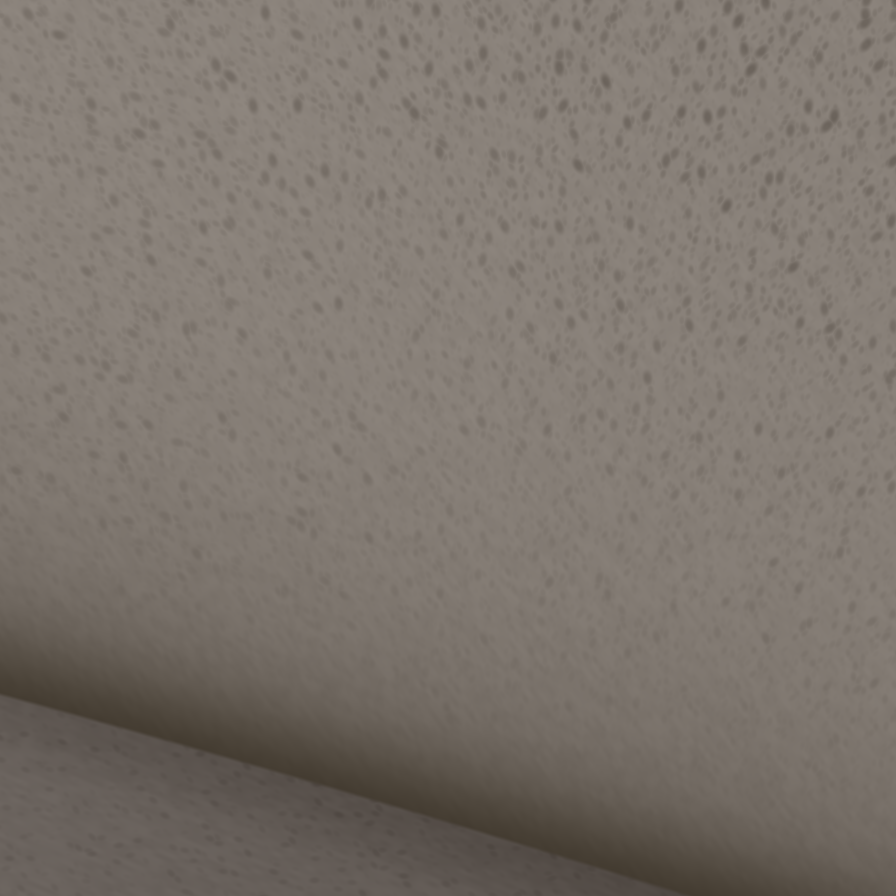
This texture is drawn by a three.js fragment shader. Its source:

```glsl
// A speckled taupe plaster wall meeting a rounded ledge in soft shadow.
#define WALL_LEVEL 0.55
#define SHADE_DEPTH 0.20
#define SHADE_REACH 0.17
#define CREASE_DEPTH 0.085
#define CREASE_REACH 0.075
#define PIT_SCALE 43.0
#define FLECK_SCALE 88.0
#define GRAIN_SCALE 150.0
#define PIT_DARKNESS 0.095
#define FLECK_DARKNESS 0.055
#define GRAIN_STRENGTH 0.022

varying vec2 vUv;

float hash(vec2 p) {
  vec3 q = fract(vec3(p.xyx) * 0.1031);
  q += dot(q, q.yzx + 33.33);
  return fract((q.x + q.y) * q.z);
}

float noise(vec2 p) {
  vec2 i = floor(p), f = fract(p);
  f = f * f * (3.0 - 2.0 * f);
  return mix(mix(hash(i), hash(i + vec2(1.0, 0.0)), f.x),
             mix(hash(i + vec2(0.0, 1.0)), hash(i + vec2(1.0)), f.x), f.y);
}

vec2 turn(vec2 p, float a) {
  float c = cos(a), s = sin(a);
  return vec2(c * p.x + s * p.y, c * p.y - s * p.x);
}

// Soft elongated dents scattered over jittered cells
float speckles(vec2 p, float angle, float size, float seed) {
  vec2 cell = floor(p);
  float cover = 0.0;
  for (int y = -1; y <= 1; y++) {
    for (int x = -1; x <= 1; x++) {
      vec2 id = cell + vec2(float(x), float(y));
      vec2 jitter = vec2(hash(id + seed), hash(id + seed + 57.0));
      float rank = hash(id + seed + 113.0);
      float tilt = angle + 1.1 * (hash(id + seed + 171.0) - 0.5);
      vec2 d = turn(p - id - jitter, tilt) * vec2(0.72, 1.2);
      float radius = size * mix(0.55, 1.15, rank);
      float dent = 1.0 - smoothstep(0.25 * radius, 1.25 * radius, length(d));
      cover = max(cover, dent * mix(0.15, 1.0, rank * rank));
    }
  }
  return cover;
}

// Height of the crease between wall and ledge
float creaseHeight(float x) {
  return 0.225 - 0.272 * x - 0.027 * x * x;
}

vec3 wall(vec2 uv, float d) {
  float shade = SHADE_DEPTH * exp(-d / SHADE_REACH);
  float crease = exp(-d * d / (CREASE_REACH * CREASE_REACH));
  float level = WALL_LEVEL - shade - CREASE_DEPTH * crease;
  level -= 0.012 * smoothstep(0.4, 1.3, uv.x + 0.3 * uv.y);

  // Texture is crisper toward the upper right and fades into shadow
  float angle = mix(-0.75, -1.95, smoothstep(0.0, 1.0, uv.x));
  float relief = mix(0.32, 0.85, smoothstep(0.1, 0.9, uv.y));
  relief += 0.4 * smoothstep(0.9, 1.8, uv.x + uv.y);
  relief *= smoothstep(-0.02, 0.3, d);
  float size = mix(0.22, 0.30, uv.y);
  float pits = speckles(uv * PIT_SCALE, angle, size, 3.0);
  float flecks = speckles(uv * FLECK_SCALE, angle, 0.36, 29.0);
  level -= relief * max(PIT_DARKNESS * pits, FLECK_DARKNESS * flecks);

  vec2 along = turn(uv, -0.95) * GRAIN_SCALE * vec2(0.5, 1.2);
  level += GRAIN_STRENGTH * (noise(along) - 0.5) * (1.0 - 0.6 * crease);
  return level + vec3(0.0, -0.031, -0.061 - 0.012 * crease);
}

vec3 ledge(vec2 uv, float d) {
  float level = mix(0.365, 0.42, smoothstep(0.0, 0.10, -d));
  level -= 0.065 * uv.x;
  vec2 along = turn(uv, -0.4);
  level += 0.022 * (noise(along * vec2(75.0, 190.0)) - 0.5);
  level -= 0.032 * speckles(uv * 62.0, -0.4, 0.27, 71.0);
  return level + vec3(0.0, -0.029, -0.050);
}

void main() {
  float d = vUv.y - creaseHeight(vUv.x);
  float side = smoothstep(-0.003, 0.003, d);
  vec3 color = mix(ledge(vUv, d), wall(vUv, max(d, 0.0)), side);
  gl_FragColor = vec4(color, 1.0);
}
```
